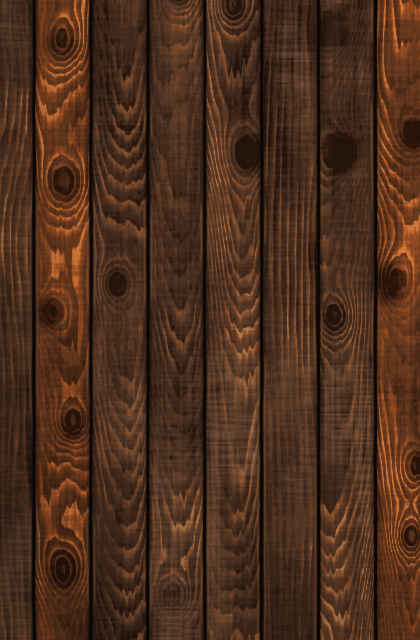
This texture is drawn by a WebGL 1 fragment shader. Its source:

```glsl
precision highp float;
// Dark stained timber: upright planks parted by narrow shadowed gaps.
// Contours of a warped height field give arched grain, straight grain and knots;
// stretched noise adds fibres, saw marks, stain and worn patches per plank.
uniform vec2 u_resolution;

const float PITCH = 0.1355;        // plank width as a share of canvas width
const float FIRST_GAP = 0.081;     // centre of the leftmost gap
const float PLANKS_HIGH = 11.25;   // canvas height in plank widths
const float KNOT_CELL = 2.4;       // height of the zone holding one knot

const vec3 GAP    = vec3(0.045, 0.025, 0.018);
const vec3 DARK   = vec3(0.13, 0.07, 0.04);
const vec3 UMBER  = vec3(0.24, 0.15, 0.10);
const vec3 BROWN  = vec3(0.33, 0.21, 0.14);
const vec3 RUSSET = vec3(0.46, 0.27, 0.15);
const vec3 GOLD   = vec3(0.68, 0.45, 0.27);
const vec3 WORN   = vec3(0.51, 0.36, 0.26);

float hash(vec2 p) {
  vec3 q = fract(p.xyx * 0.1031);
  q += dot(q, q.yzx + 33.33);
  return fract((q.x + q.y) * q.z);
}

float noise(vec2 p) {
  vec2 i = floor(p), f = fract(p);
  f = f * f * (3.0 - 2.0 * f);
  return mix(mix(hash(i), hash(i + vec2(1, 0)), f.x),
             mix(hash(i + vec2(0, 1)), hash(i + vec2(1, 1)), f.x), f.y);
}

float fbm(vec2 p) {
  float sum = 0.0, amp = 0.533;
  for (int i = 0; i < 4; i++) {
    sum += amp * noise(p);
    p = p * 2.03 + 17.3;
    amp *= 0.5;
  }
  return sum;
}

// Strongest knot nearby: 1 at its centre, fading to 0
float knots(vec2 p, float id, float chance) {
  float best = 0.0;
  for (int i = -1; i <= 1; i++) {
    float cell = floor(p.y / KNOT_CELL) + float(i);
    vec2 seed = vec2(id * 13.0 + 40.0, cell * 7.0 + 5.0);
    vec2 centre = vec2(0.2 + 0.6 * hash(seed),
                       (cell + 0.2 + 0.6 * hash(seed + 3.0)) * KNOT_CELL);
    float size = mix(0.25, 0.42, hash(seed + 9.0));
    vec2 d = (p - centre) * vec2(1.0, 0.8) / size;
    best = max(best, step(hash(seed + 21.0), chance) * exp(-dot(d, d)));
  }
  return best;
}

// Height field whose whole-number contours are the growth rings
float ringField(vec2 p, float id, float straight, float knotChance) {
  float heart = 0.3 + 0.4 * hash(vec2(id + 9.0, 4.0))
              + 0.35 * (noise(vec2(p.y * 0.3, id * 7.0)) - 0.5);
  float x = p.x - heart;
  float warp = noise(p * vec2(1.6, 0.42) + id * 17.0);
  float teeth = noise(p * vec2(19.0, 1.6) + id * 5.0);
  float arched = 1.7 * p.y - 11.0 * x * x + 4.5 * warp;
  float upright = 8.0 * x + 2.2 * warp + 0.1 * p.y;
  return mix(arched, upright, straight) + 0.4 * teeth
       + 4.0 * knots(p, id, knotChance);
}

vec3 stainRamp(float t) {
  vec3 c = mix(DARK, UMBER, smoothstep(0.0, 0.3, t));
  c = mix(c, BROWN, smoothstep(0.3, 0.53, t));
  c = mix(c, RUSSET, smoothstep(0.53, 0.76, t));
  return mix(c, GOLD, smoothstep(0.76, 1.05, t));
}

void main() {
  vec2 uv = gl_FragCoord.xy / u_resolution;
  float across = (uv.x - FIRST_GAP) / PITCH;
  float id = floor(across);
  vec2 p = vec2(across - id, uv.y * PLANKS_HIGH);
  vec2 px = vec2(1.0 / PITCH, PLANKS_HIGH) / u_resolution;

  // Character of this plank
  float warm = step(mod(id, 6.0), 0.5);
  float straight = step(3.5, mod(id, 5.0));
  float knotChance = mix(0.22, 0.75, warm) * (1.0 - straight);
  vec2 seed = vec2(id * 11.0 + 30.0, id * 5.0 + 20.0);

  // Growth rings: slow rise to a bright line, then a sharp edge
  float field = ringField(p, id, straight, knotChance);
  float slope = abs(ringField(p + vec2(px.x, 0.0), id, straight, knotChance) - field)
              + abs(ringField(p + vec2(0.0, px.y), id, straight, knotChance) - field);
  float phase = fract(field);
  float soft = clamp(slope, 0.04, 0.4);
  float ring = smoothstep(0.35, 1.0 - soft, phase) * (1.0 - smoothstep(1.0 - soft, 1.0, phase));
  ring *= 1.0 - smoothstep(0.35, 0.9, slope);
  float groove = (1.0 - smoothstep(0.0, 0.35, phase)) * smoothstep(0.0, soft, phase);
  float gilded = smoothstep(0.38, 0.72, fbm(p * vec2(1.3, 0.55) + seed));

  // Stain, fibres and saw marks
  float stain = fbm(p * vec2(1.1, 0.45) + seed * 1.7) - 0.5;
  float fibre = noise(p * vec2(24.0, 0.9) + seed) - 0.5;
  float saw = noise(p * vec2(2.5, 28.0) + seed) - 0.5;
  float grit = noise(p * vec2(30.0, 14.0) + seed) - 0.5;
  float knot = knots(p, id, knotChance);
  float tone = 0.35 + 0.16 * warm + 0.1 * (hash(seed) - 0.5)
             + 0.75 * stain + 0.2 * fibre + 0.14 * saw + 0.14 * grit
             + ring * (0.1 + 0.42 * gilded) - 0.12 * groove
             - 0.5 * smoothstep(0.35, 0.95, knot + 0.2 * fibre);
  vec3 color = stainRamp(tone);
  color = mix(color, color * vec3(1.14, 0.98, 0.78), warm);
  float wear = smoothstep(0.52, 0.75, fbm(p * vec2(0.9, 0.4) + seed * 2.3 + 50.0));
  color = mix(color, WORN, wear * (0.3 + 0.35 * (fibre + saw)) * (1.0 - warm));

  // Plank edges: patchy lit rim, soft shadow and dark gap
  float wobble = 0.012 * (noise(vec2(p.y * 1.3, floor(across + 0.5) * 9.0)) - 0.5);
  float edge = min(p.x + wobble, 1.0 - p.x - wobble);
  float rim = smoothstep(0.03, 0.055, edge) * (1.0 - smoothstep(0.055, 0.1, edge));
  color = mix(color, GOLD, 0.5 * rim * smoothstep(0.45, 0.75, noise(vec2(p.y * 1.1, across * 0.5 + 70.0))));
  color *= mix(0.55, 1.0, smoothstep(0.0, 0.13, edge));
  color = mix(GAP, color, smoothstep(0.024 - 0.5 * px.x, 0.024 + 0.7 * px.x, edge));

  // Gentle falloff toward the left and the foot
  color *= mix(0.82, 1.04, smoothstep(0.0, 0.25, uv.x)) * mix(0.88, 1.03, smoothstep(0.0, 0.4, uv.y));
  gl_FragColor = vec4(color, 1.0);
}
```
